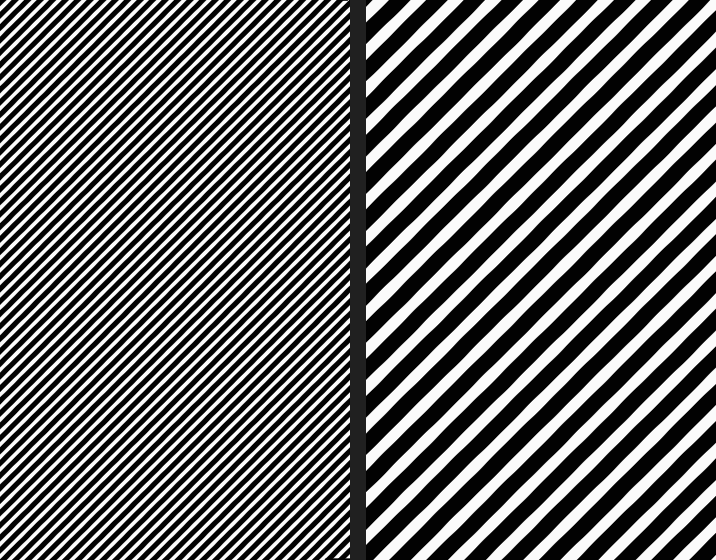
Left: the whole. Right: its middle third, enlarged.
Give the GLSL for this pattern, as a Shadertoy shader.

```glsl
// Diagonal black and white pinstripes with slightly uneven edges.

const vec2 REPEATS = vec2(28.0, 45.0);    // stripes across and down the canvas
const float WHITE_SHARE = 0.42;           // white part of one period
const float WHITE_CENTRE = 0.73;          // phase of the white stripe at the top left
const float WOBBLE = 0.012;               // edge unevenness, in periods
const vec3 INK = vec3(0.008);
const vec3 PAPER = vec3(0.985);

// Layered sines along the stripe, offset for each stripe.
float edgeWobble(float along, float stripe) {
    float offset = stripe * 2.4;
    return 0.6 * sin(along * 47.0 + offset) + 0.4 * sin(along * 113.0 - offset * 1.7);
}

// Coverage of a box given by its lower left and upper right corners.
float boxMask(vec2 uv, vec2 low, vec2 high, vec2 pixel) {
    vec2 inside = clamp(min(uv - low, high - uv) / pixel + 0.5, 0.0, 1.0);
    return inside.x * inside.y;
}

void mainImage(out vec4 fragColor, in vec2 fragCoord) {
    vec2 uv = fragCoord / iResolution.xy;
    vec2 pixel = 1.0 / iResolution.xy;

    // Phase grows rightward and downward, so stripes rise to the right.
    float phase = dot(vec2(uv.x, 1.0 - uv.y), REPEATS) - WHITE_CENTRE;
    float stripe = floor(phase + 0.5);
    float along = uv.x + uv.y * iResolution.y / iResolution.x;

    // Signed distance to the white stripe edge, in periods.
    float edge = abs(phase - stripe) - 0.5 * WHITE_SHARE;
    edge += WOBBLE * edgeWobble(along, stripe);
    float phasePerPixel = length(REPEATS * pixel);
    float white = clamp(0.5 - edge / phasePerPixel, 0.0, 1.0);

    // Thin dark trim at the right-hand corners.
    float trim = boxMask(uv, vec2(0.93, -0.1), vec2(1.1, 0.003), pixel);
    trim = max(trim, boxMask(uv, vec2(0.98, 0.9985), vec2(0.994, 1.1), pixel));

    fragColor = vec4(mix(INK, PAPER, white * (1.0 - trim)), 1.0);
}
```
